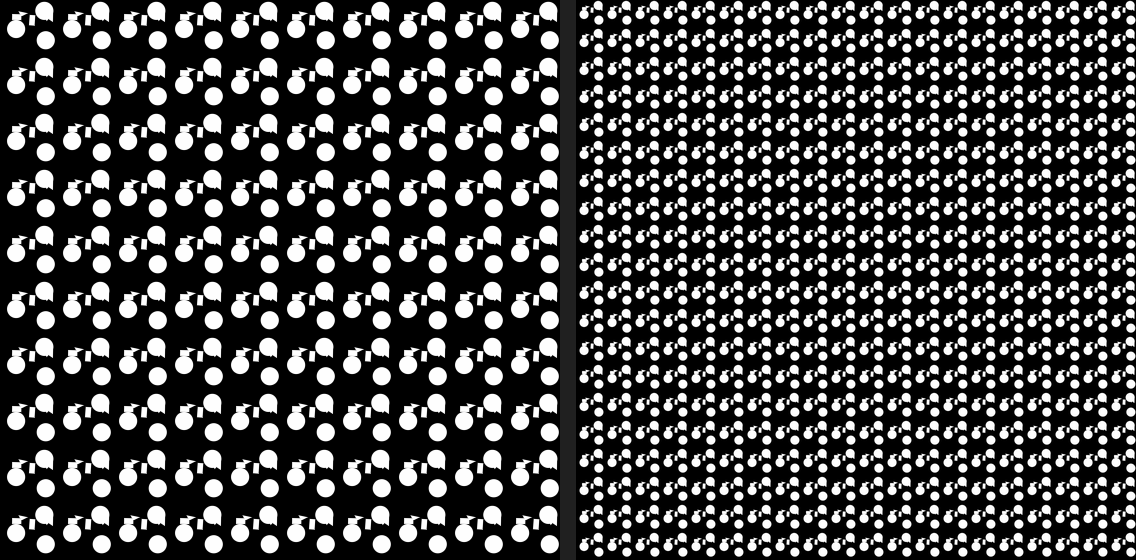
Left, the tile; right, the same tile 2 across and 2 down.
Reproduce this pattern procedurally as a three.js fragment shader.

```glsl
varying vec2 vUv;

const float REPEATS = 10.0;
const float EDGE = 0.012;
const float DISC_RADIUS = 0.162;
const vec3 BACKGROUND = vec3(0.0);
const vec3 SHAPE = vec3(0.995);

float disc(vec2 p, vec2 center, float radius) {
  return length(p - center) - radius;
}

// Box turned clockwise by angle
float tiltedBox(vec2 p, vec2 center, vec2 halfSize, float angle) {
  float c = cos(angle);
  float s = sin(angle);
  vec2 d = abs(mat2(c, s, -s, c) * (p - center)) - halfSize;
  return length(max(d, 0.0)) + min(max(d.x, d.y), 0.0);
}

// Signed distance to the line a-b, positive on its right
float sideDistance(vec2 p, vec2 a, vec2 b) {
  vec2 dir = normalize(b - a);
  return dot(p - a, vec2(dir.y, -dir.x));
}

// Corners run counterclockwise
float triangle(vec2 p, vec2 a, vec2 b, vec2 c) {
  return max(sideDistance(p, a, b), max(sideDistance(p, b, c), sideDistance(p, c, a)));
}

float motif(vec2 p) {
  // Three equal discs
  float d = disc(p, vec2(0.288, 0.482), DISC_RADIUS);
  d = min(d, disc(p, vec2(0.792, 0.806), DISC_RADIUS));
  d = min(d, disc(p, vec2(0.817, 0.281), DISC_RADIUS));

  // Small tilted blocks
  d = min(d, tiltedBox(p, vec2(0.299, 0.695), vec2(0.083, 0.052), 0.03));
  d = min(d, tiltedBox(p, vec2(0.574, 0.638), vec2(0.05, 0.093), 0.07));

  // Pointed flag and the spikes below the upper disc
  d = min(d, triangle(p, vec2(0.332, 0.799), vec2(0.375, 0.703), vec2(0.497, 0.764)));
  d = min(d, triangle(p, vec2(0.95, 0.81), vec2(0.80, 0.70), vec2(0.945, 0.607)));
  return min(d, triangle(p, vec2(0.80, 0.67), vec2(0.835, 0.625), vec2(0.88, 0.67)));
}

void main() {
  vec2 cell = fract(vUv * REPEATS);
  float coverage = 1.0 - smoothstep(-EDGE, EDGE, motif(cell));
  gl_FragColor = vec4(mix(BACKGROUND, SHAPE, coverage), 1.0);
}
```
